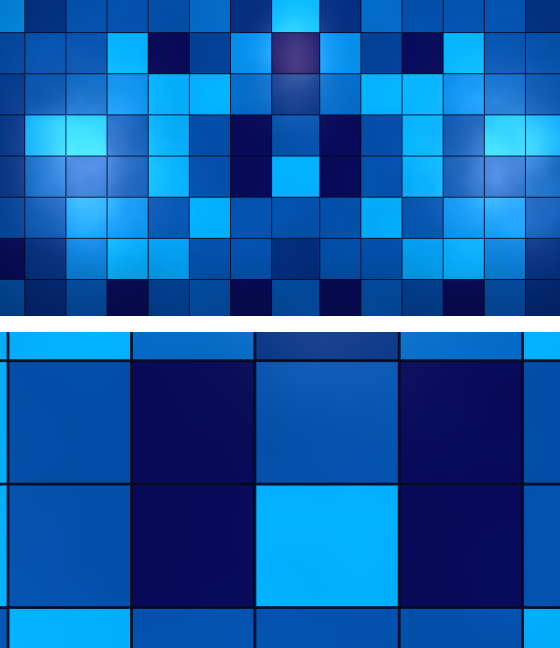
Top: the whole. Bottom: its middle third, enlarged.
This background is drawn by a WebGL 1 fragment shader. Its source:

```glsl
precision highp float;
// A wall of square blue tiles, mirrored about a slightly wider middle column.
// Each tile takes a hashed tone from a blue ramp, steered by broad areas of
// light and shade; thin dark joints and soft violet glows lie over the wall.

uniform vec2 u_resolution;

// Lengths are in canvas heights.
#define PITCH 0.1302        // tile size
#define MIDDLE_HALF 0.0761  // half width of the middle column
#define AXIS 0.528          // mirror axis, as a share of the canvas width
#define FIRST_JOINT 0.1156  // height of the lowest horizontal joint
#define JOINT 0.0030        // joint width
#define SEED 3.7
#define STEER 0.48          // strength of the light and shade areas
#define GLOW_TINT vec3(0.30, 0.23, 0.20)
#define CLOUD_SCALE 7.0

const vec3 NAVY  = vec3(0.03, 0.04, 0.35);
const vec3 DEEP  = vec3(0.01, 0.19, 0.51);
const vec3 BLUE  = vec3(0.01, 0.32, 0.68);
const vec3 AZURE = vec3(0.01, 0.55, 0.91);
const vec3 CYAN  = vec3(0.01, 0.69, 1.00);
const vec3 JOINT_COLOR = vec3(0.01, 0.03, 0.12);

float hash(vec2 p) {
  return fract(sin(dot(p, vec2(127.1, 311.7))) * 43758.5453);
}

float noise(vec2 p) {
  vec2 i = floor(p), f = fract(p);
  f = f * f * (3.0 - 2.0 * f);
  return mix(mix(hash(i), hash(i + vec2(1.0, 0.0)), f.x),
             mix(hash(i + vec2(0.0, 1.0)), hash(i + 1.0), f.x), f.y);
}

float clouds(vec2 p) {
  float sum = 0.0, amplitude = 0.55;
  for (int i = 0; i < 3; i++) {
    sum += amplitude * noise(p);
    p = p * 2.0 + 11.3;
    amplitude *= 0.5;
  }
  return sum;
}

// Blue ramp with broad plateaus, so most tiles fall on a main tone.
vec3 toneColor(float t) {
  vec3 c = mix(NAVY, DEEP, smoothstep(0.09, 0.16, t));
  c = mix(c, BLUE, smoothstep(0.22, 0.40, t));
  c = mix(c, AZURE, smoothstep(0.55, 0.71, t));
  return mix(c, CYAN, smoothstep(0.80, 0.90, t));
}

// Soft elliptical spot.
float spot(vec2 p, vec2 center, vec2 radius) {
  vec2 q = (p - center) / radius;
  return exp(-dot(q, q));
}

// Light (positive) and shaded (negative) areas of the wall.
float lightAndShade(vec2 p) {
  float light = spot(p, vec2(0.27, 0.70), vec2(0.22, 0.08))
              + spot(p, vec2(0.40, 0.60), vec2(0.08, 0.10))
              + spot(p, vec2(0.34, 0.35), vec2(0.18, 0.10))
              + spot(p, vec2(0.00, 0.44), vec2(0.07, 0.07))
              + spot(p, vec2(0.00, 0.97), vec2(0.07, 0.07)) * 1.4;
  float shade = spot(p, vec2(0.14, 0.41), vec2(0.07, 0.11)) * 1.4
              + spot(p, vec2(0.49, 0.48), vec2(0.10, 0.10)) * 1.3
              + spot(p, vec2(0.00, 0.59), vec2(0.10, 0.06));
  return light - shade;
}

void main() {
  vec2 uv = gl_FragCoord.xy / u_resolution.y;
  float aspect = u_resolution.x / u_resolution.y;
  float pixel = 1.0 / u_resolution.y;

  // Mirrored position, then the tile grid.
  vec2 p = vec2(abs(uv.x - AXIS * aspect), uv.y);
  vec2 origin = vec2(MIDDLE_HALF, FIRST_JOINT);
  vec2 grid = (p - origin) / PITCH;
  vec2 cell = max(floor(grid), -1.0);

  // Tile tone: random, lighter towards the middle rows.
  vec2 middle = origin + (cell + 0.5) * PITCH;
  if (cell.x < 0.0) middle.x = 0.0;
  float lift = exp(-pow(abs(middle.y - 0.57), 2.0) / 0.08);
  float tone = hash(cell + SEED) + 0.32 * (lift - 0.5) + 0.02;
  vec3 color = toneColor(tone + STEER * lightAndShade(middle));

  // Faint shading within the tiles.
  float cloud = clouds(uv * CLOUD_SCALE);
  color *= 0.94 + 0.12 * cloud;

  // Side glows and a smaller one high on the axis.
  float glow = spot(p, vec2(0.66, 0.49), vec2(0.19, 0.23))
             + 0.85 * spot(p, vec2(0.0, 0.80), vec2(0.10, 0.15));
  color += GLOW_TINT * glow * (0.55 + 0.8 * cloud);

  // Darker towards the lower edge and the far corners.
  color *= mix(0.86, 1.0, smoothstep(0.0, 0.3, uv.y));
  color *= 1.0 - 0.10 * smoothstep(0.75, 1.15, length(p - vec2(0.0, 0.5)));

  // Joints, antialiased by pixel coverage.
  vec2 gap = abs(fract(grid + 0.5) - 0.5) * PITCH;
  float joint = clamp((0.5 * JOINT - min(gap.x, gap.y)) / pixel + 0.5, 0.0, 1.0);
  color = mix(color, JOINT_COLOR, 0.92 * joint);

  gl_FragColor = vec4(clamp(color, 0.0, 1.0), 1.0);
}
```
